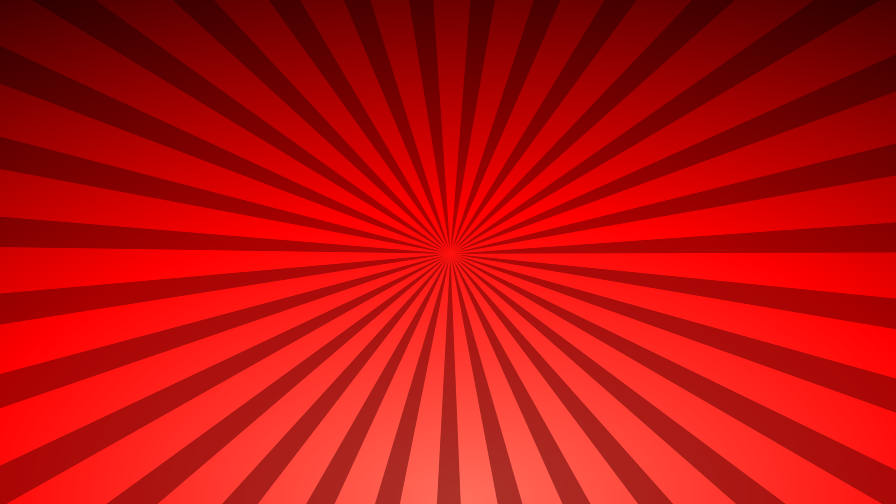
Reproduce this background procedurally as a Shadertoy shader.

```glsl
// A red sunburst: dark rays spread from the centre over a soft backdrop.
// The backdrop is an elliptical glow rising from the bottom edge; the rays
// repeat evenly by angle in a slightly flattened, slightly turned plane.
#define RAY_COUNT 31.0
#define RAY_DUTY 0.395
#define RAY_SQUASH 0.84
#define RAY_TILT 0.006
#define RAY_CENTER vec2(0.5026, 0.4965)
#define RAY_TINT vec3(0.67, 0.46, 0.46)
#define HUB_FADE 0.035
#define GLOW_CENTER vec2(0.52, 0.01)
#define GLOW_COLOR vec3(1.0, 0.43, 0.36)
#define RED_COLOR vec3(1.0, 0.0, 0.0)
#define SHADE_COLOR vec3(0.24, 0.0, 0.0)
#define RED_RADIUS 0.57

const float TAU = 6.2831853;

// Glow at the bottom, pure red in the middle, deep shade at the top corners
vec3 backdrop(vec2 uv) {
    float d = length(uv - GLOW_CENTER);
    vec3 color = mix(GLOW_COLOR, RED_COLOR, clamp(d / RED_RADIUS, 0.0, 1.0));
    return mix(color, SHADE_COLOR, clamp((d - RED_RADIUS) / 0.56, 0.0, 1.0));
}

// Coverage of the dark rays; p is in canvas heights from the hub
float rays(vec2 p, float pixel) {
    float c = cos(RAY_TILT), s = sin(RAY_TILT);
    p = vec2(c * p.x - s * p.y, s * p.x + c * p.y);
    p.y /= RAY_SQUASH;
    float radius = max(length(p), 1e-4);

    // One ray points straight down
    float turn = atan(p.x, -p.y) / TAU * RAY_COUNT;
    float offset = abs(fract(turn + 0.5) - 0.5);

    // Edge softness in ray periods, fading to the mean where rays merge
    float soft = pixel * RAY_COUNT / (TAU * radius);
    float ray = 1.0 - smoothstep(-0.6, 0.6, (offset - 0.5 * RAY_DUTY) / soft);
    ray = mix(ray, RAY_DUTY, smoothstep(0.4, 1.0, soft));
    return ray * smoothstep(0.0, HUB_FADE, radius);
}

void mainImage(out vec4 fragColor, in vec2 fragCoord) {
    vec2 uv = fragCoord / iResolution.xy;
    vec2 p = (uv - RAY_CENTER) * vec2(iResolution.x / iResolution.y, 1.0);
    vec3 color = backdrop(uv);
    color *= mix(vec3(1.0), RAY_TINT, rays(p, 1.0 / iResolution.y));
    fragColor = vec4(color, 1.0);
}
```
